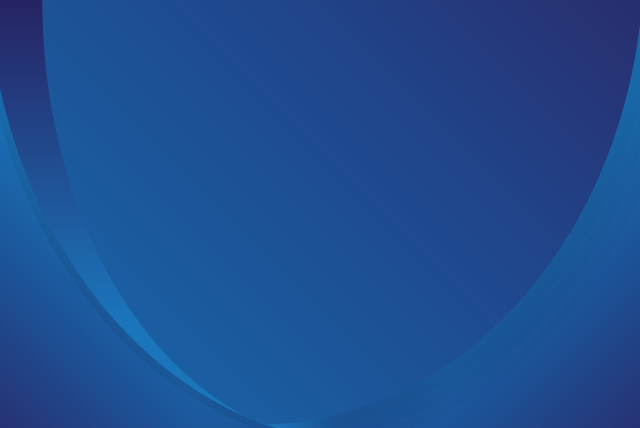
Write a WebGL 1 fragment shader that draws this background.

```glsl
precision highp float;

uniform vec2 u_resolution;

const float WIDTH = 1.5;

// Ellipses: center in xy, radii in zw
const vec4 PANEL_LEFT = vec4(0.822, 1.0, 0.723, 1.035);
const vec4 PANEL_RIGHT = vec4(0.605, 1.098, 0.904, 1.09);
const vec4 RIBBON_OUTER = vec4(0.869, 1.098, 0.902, 1.133);
const vec2 LEFT_LAYER_SHIFT = vec2(-0.016, -0.012);
const vec2 RIGHT_LAYER_SHIFT = vec2(0.029, -0.02);
const float LEFT_LAYER_SHADE = 0.94;
const float RIGHT_LAYER_SHADE = 0.975;

const vec3 PANEL_LIGHT = vec3(0.100, 0.372, 0.635);
const vec3 PANEL_MID = vec3(0.126, 0.270, 0.543);
const vec3 PANEL_DARK = vec3(0.157, 0.185, 0.440);
const vec3 RIBBON_DARK = vec3(0.150, 0.135, 0.390);
const vec3 RIBBON_LIGHT = vec3(0.105, 0.460, 0.735);
const vec3 CORNER_DARK = vec3(0.150, 0.195, 0.450);
const vec3 CORNER_MID = vec3(0.110, 0.330, 0.600);
const vec3 CORNER_LIGHT = vec3(0.100, 0.440, 0.710);

// Smooth coverage of an ellipse, about one pixel wide at its edge
float ellipseMask(vec2 p, vec4 ellipse) {
    vec2 q = (p - ellipse.xy) / ellipse.zw;
    float radius = length(q);
    float slope = max(length(q / ellipse.zw), 1e-4);
    float dist = radius * (radius - 1.0) / slope;
    return clamp(0.5 - dist * u_resolution.y, 0.0, 1.0);
}

// Gradient with a middle stop
vec3 ramp(vec3 a, vec3 b, vec3 c, float start, float middle, float end, float t) {
    vec3 lower = mix(a, b, clamp((t - start) / (middle - start), 0.0, 1.0));
    return mix(lower, c, clamp((t - middle) / (end - middle), 0.0, 1.0));
}

// Glow that fades into both lower corners
vec3 cornerGlow(vec2 p) {
    float side = min(p.x, WIDTH - p.x);
    float t = min(side, 0.45) + p.y;
    t *= mix(1.0, 0.92, smoothstep(0.5, 1.0, p.x));
    return ramp(CORNER_DARK, CORNER_MID, CORNER_LIGHT, 0.0, 0.41, 0.75, t);
}

void main() {
    vec2 p = gl_FragCoord.xy / u_resolution * vec2(WIDTH, 1.0);
    float leftHalf = 1.0 - smoothstep(0.6, 0.82, p.x);
    vec3 color = cornerGlow(p);

    // Faint layers behind the panel
    vec4 leftLayer = RIBBON_OUTER + vec4(LEFT_LAYER_SHIFT, 0.0, 0.0);
    color *= mix(1.0, LEFT_LAYER_SHADE, ellipseMask(p, leftLayer) * leftHalf);
    for (int i = 1; i <= 3; i++) {
        vec4 layer = PANEL_RIGHT + vec4(RIGHT_LAYER_SHIFT * float(i), 0.0, 0.0);
        float mask = ellipseMask(p, layer) * (1.0 - leftHalf);
        color *= mix(1.0, RIGHT_LAYER_SHADE, mask);
    }

    // Curved ribbon on the left
    vec3 ribbon = mix(RIBBON_LIGHT, RIBBON_DARK, clamp((p.y - 0.25) / 0.75, 0.0, 1.0));
    color = mix(color, ribbon, ellipseMask(p, RIBBON_OUTER) * leftHalf);

    // Main panel with a diagonal gradient, cut by two ellipses
    vec3 panel = ramp(PANEL_LIGHT, PANEL_MID, PANEL_DARK, 0.55, 1.67, 2.45, p.x + p.y);
    float leftMask = ellipseMask(p, PANEL_LEFT);
    float rightMask = mix(ellipseMask(p, PANEL_RIGHT), 1.0, step(p.x, 0.6) * step(0.1, p.y));
    color = mix(color, panel, leftMask * rightMask);

    gl_FragColor = vec4(color, 1.0);
}
```
